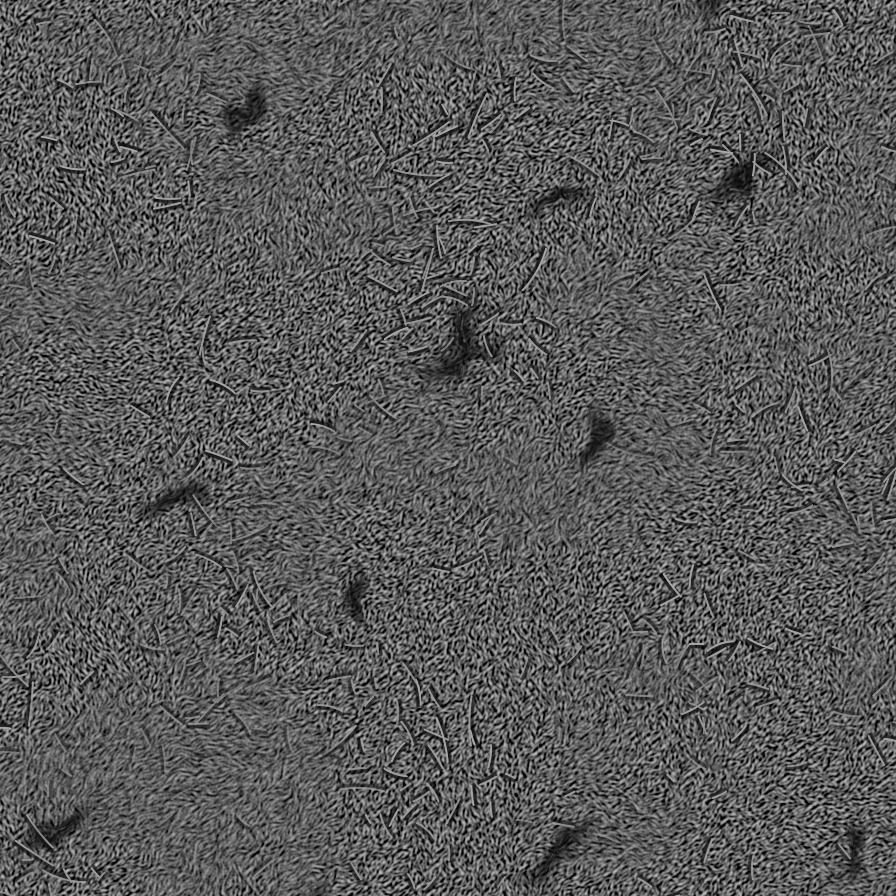
Give the GLSL for this texture, as a WebGL 2 fragment shader.

```glsl
#version 300 es
precision highp float;

uniform vec2 u_resolution;
out vec4 outColor;

#define GRAIN_FREQ 290.0
#define GRAIN_ANGLE 0.95
#define ROUGH_CONTRAST 1.06
#define CALM_CONTRAST 0.72
#define BASE_TONE 0.368
#define HIGHLIGHT_SQUASH 0.6
#define FIBRE_TONE 0.66
#define FIBRE_WIDTH 0.0015
#define GASH_CELLS 5.0
#define GASH_CHANCE 0.55
#define GASH_SIZE vec2(0.046, 0.014)

const float TAU = 6.28319;

vec2 hash2(vec2 p) {
    vec3 q = fract(p.xyx * vec3(0.1031, 0.1030, 0.0973));
    q += dot(q, q.yzx + 33.33);
    return fract((q.xx + q.yz) * q.zy);
}

mat2 rotation(float a) {
    float c = cos(a), s = sin(a);
    return mat2(c, -s, s, c);
}

float cornerSlope(vec2 cell, vec2 offset) {
    float a = TAU * hash2(cell).x;
    return dot(vec2(cos(a), sin(a)), offset);
}

float gradientNoise(vec2 p) {
    vec2 i = floor(p), f = fract(p);
    vec2 u = f * f * f * (f * (f * 6.0 - 15.0) + 10.0);
    vec2 e = vec2(1.0, 0.0);
    float low = mix(cornerSlope(i, f), cornerSlope(i + e, f - e), u.x);
    float high = mix(cornerSlope(i + e.yx, f - e.yx), cornerSlope(i + 1.0, f - 1.0), u.x);
    return mix(low, high, u.y);
}

// Fine grain smeared along a drifting direction
float grain(vec2 p, float angle, float stretch) {
    vec2 along = vec2(cos(angle), sin(angle)) * stretch;
    vec2 q = rotation(0.64) * p * GRAIN_FREQ;
    vec2 tap = rotation(0.64) * along;
    float sum = 0.0;
    for (int i = -1; i <= 1; i++) {
        sum += gradientNoise(q + tap * float(i));
    }
    return sum / 3.0;
}

// Scattered bent fibres: x is the lit core, y the shadow beside it
vec2 fibres(vec2 p, float cells, float seed) {
    vec2 home = floor(p * cells);
    vec2 cover = vec2(0.0);
    for (int y = -1; y <= 1; y++) {
        for (int x = -1; x <= 1; x++) {
            vec2 id = home + vec2(x, y);
            vec2 place = hash2(id + seed);
            vec2 shape = hash2(id + seed + 57.0);
            vec2 kind = hash2(id + seed + 131.0);
            float cluster = smoothstep(0.0, 0.3, gradientNoise(id / cells * 5.0 + 7.3));
            if (kind.x > 0.1 + 0.65 * cluster) continue;

            vec2 q = rotation(TAU * shape.x) * (p - (id + place) / cells);
            q.y += (kind.y - 0.5) * 0.6 * cells * q.x * q.x;
            float halfLength = mix(0.18, 0.55, shape.y) / cells;
            vec2 gap = vec2(max(abs(q.x) - halfLength, 0.0), q.y);
            float core = 1.0 - smoothstep(0.3, 1.2, length(gap) / FIBRE_WIDTH);
            gap.y += 1.5 * FIBRE_WIDTH;
            float shade = 1.0 - smoothstep(0.9, 2.6, length(gap) / FIBRE_WIDTH);
            cover = max(cover, vec2(core, shade) * mix(0.75, 1.0, place.x));
        }
    }
    return cover;
}

// Dark torn hollows with streaks running along them
float gashes(vec2 p) {
    vec2 home = floor(p * GASH_CELLS);
    float dark = 0.0;
    for (int y = -1; y <= 1; y++) {
        for (int x = -1; x <= 1; x++) {
            vec2 id = home + vec2(x, y);
            vec2 place = hash2(id + 211.0);
            vec2 shape = hash2(id + 307.0);
            if (hash2(id + 401.0).x > GASH_CHANCE) continue;

            float angle = GRAIN_ANGLE + (shape.x - 0.6) * 1.5;
            vec2 q = rotation(angle) * (p - (id + place) / GASH_CELLS);
            q.y += 0.022 * gradientNoise(p * 28.0) + 0.006 * gradientNoise(p * 80.0);
            float reach = length(q / (GASH_SIZE * mix(0.6, 1.25, shape.y)));
            float streak = gradientNoise(q * vec2(40.0, 260.0) + 40.0 * shape);
            float body = 1.0 - smoothstep(0.35, 1.3, reach + 0.7 * streak);
            dark = max(dark, body * (0.85 + 0.8 * streak));
        }
    }
    return clamp(dark, 0.0, 1.0);
}

void main() {
    vec2 p = gl_FragCoord.xy / min(u_resolution.x, u_resolution.y);

    // Rough ground broken by calm, wind-swept bands
    float sweep = gradientNoise(p * vec2(3.5, 6.0) + 3.7) + 0.5 * gradientNoise(p * 13.0);
    float calm = smoothstep(-0.2, 0.4, sweep + 0.3 * gradientNoise(p * 40.0));
    float drift = gradientNoise(p * 6.0 + 11.0) + gradientNoise(p * 50.0);
    float angle = mix(GRAIN_ANGLE, 0.3, 0.6 * calm) + 1.7 * drift;

    // Grain with soft highlights, over gentle blotches
    float contrast = mix(ROUGH_CONTRAST, CALM_CONTRAST, calm);
    float relief = contrast * grain(p, angle, mix(0.4, 0.55, calm));
    relief += 0.09 * gradientNoise(p * 48.0) + 0.07 * gradientNoise(p * 100.0 + 5.0);
    float tone = BASE_TONE + relief - HIGHLIGHT_SQUASH * relief * relief;

    // Hollows first, fibres on top
    tone = mix(tone, 0.05, 0.9 * gashes(p));
    vec2 strand = max(fibres(p, 20.0, 17.0), fibres(p, 36.0, 83.0));
    strand *= mix(1.0, 0.6, calm);
    tone = mix(tone, 0.06, 0.8 * strand.y);
    tone = mix(tone, FIBRE_TONE, strand.x);

    outColor = vec4(vec3(clamp(tone, 0.02, 0.74)), 1.0);
}
```
